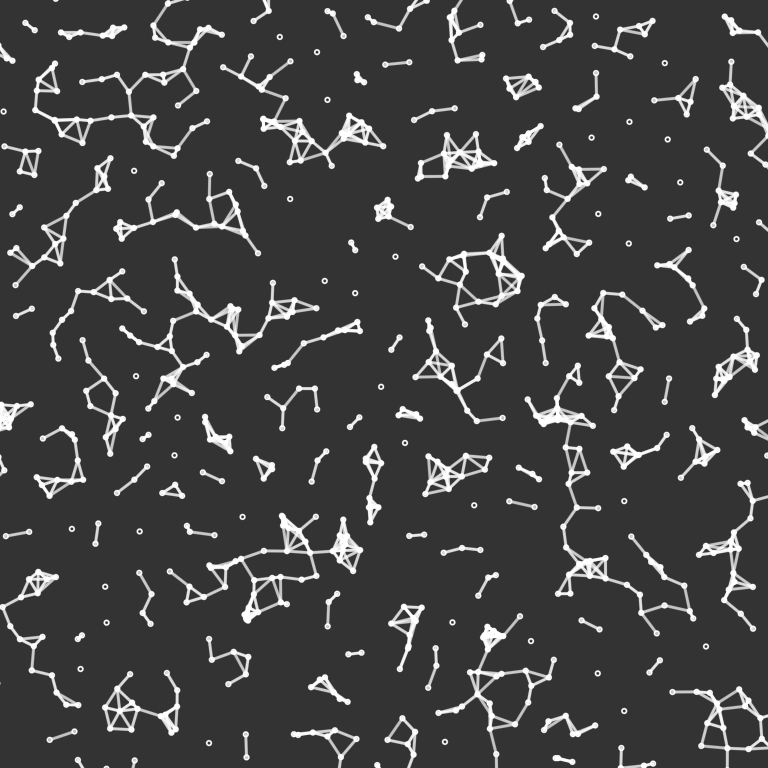
Give the GLSL for this pattern, as a three.js fragment shader.

```glsl
// Plexus network: randomly scattered ring-shaped nodes on charcoal, joined by
// a pale link wherever two lie close together. Nodes come from a hashed grid
// whose cells hold a Poisson-like count, so clumps and lone nodes both occur.

varying vec2 vUv;

const float GRID = 28.0;    // cells across the canvas
const float REACH = 0.0342; // longest link, shorter than one cell
const int MAX_NODES = 4;    // most nodes in one cell

vec2 hash2(vec2 cell, float k) {
  vec2 q = vec2(dot(cell, vec2(127.1, 311.7)), dot(cell, vec2(269.5, 183.3)));
  return fract(sin(q + k * 74.7) * 43758.5453);
}

// Number of nodes in a cell, about one on average
int nodeCount(vec2 cell) {
  float u = hash2(cell, 0.0).x;
  return int(step(0.357, u) + step(0.725, u) + step(0.914, u) + step(0.979, u));
}

vec2 nodePosition(vec2 cell, int k) {
  return (cell + hash2(cell, float(k) + 1.0)) / GRID;
}

float segmentDistance(vec2 p, vec2 a, vec2 b) {
  vec2 ab = b - a;
  float t = clamp(dot(p - a, ab) / max(dot(ab, ab), 1e-8), 0.0, 1.0);
  return length(p - a - ab * t);
}

// Soft-edged stroke around a distance of zero
float stroke(float d, float halfWidth) {
  return 1.0 - smoothstep(halfWidth - 0.001, halfWidth + 0.001, d);
}

// What stays uncovered by the links from node a to nodes on its right
float linkGaps(vec2 p, vec2 a, vec2 home) {
  float gaps = 1.0;
  for (int i = 0; i < 9; i++) {
    vec2 cell = home + vec2(mod(float(i), 3.0), floor(float(i) / 3.0)) - 1.0;
    int count = nodeCount(cell);
    for (int k = 0; k < MAX_NODES; k++) {
      if (k >= count) break;
      vec2 b = nodePosition(cell, k);
      float span = length(b - a) / REACH;
      if (b.x > a.x && span < 1.0) {
        float opacity = 1.0 - 0.3 * span * span;
        gaps *= 1.0 - opacity * stroke(segmentDistance(p, a, b), 0.0019);
      }
    }
  }
  return gaps;
}

void main() {
  vec2 p = vUv;
  vec2 home = floor(p * GRID);
  float gaps = 1.0;

  // Visit nearby nodes, layering their rings and links
  for (int i = 0; i < 9; i++) {
    vec2 cell = home + vec2(mod(float(i), 3.0), floor(float(i) / 3.0)) - 1.0;
    int count = nodeCount(cell);
    for (int k = 0; k < MAX_NODES; k++) {
      if (k >= count) break;
      vec2 node = nodePosition(cell, k);
      float d = length(p - node);
      if (d < REACH + 0.003) {
        gaps *= 1.0 - stroke(abs(d - 0.0029), 0.0011);
        gaps *= linkGaps(p, node, home);
      }
    }
  }

  vec3 charcoal = vec3(0.2);
  vec3 white = vec3(1.0);
  gl_FragColor = vec4(mix(white, charcoal, gaps), 1.0);
}
```
